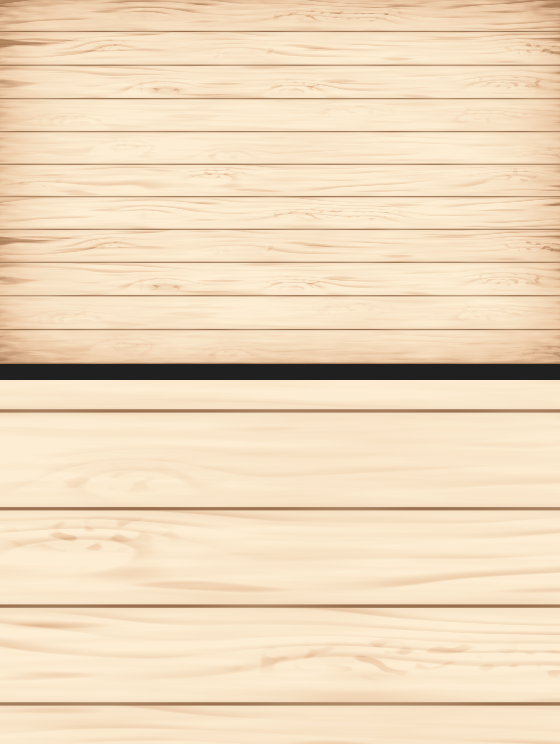
Top: the whole. Bottom: its middle third, enlarged.
Give the GLSL for this texture, as a Shadertoy shader.

```glsl
// Eleven pale horizontal pine boards with thin brown seams and toasted borders.
// Grain lines are contours of a stretched gradient-noise field, bent round knots;
// six kinds of board recur down the wall, each with its own knots and streaks.

const float BOARDS_PER_HEIGHT = 10.99;
const float TOP_OFFSET = 0.949;      // share of the first board that is visible
const float BOARD_KINDS = 6.0;
const float SEAM_HALF_WIDTH = 0.017; // in board heights
const float TAU = 6.28319;

const vec3 CREAM = vec3(0.992, 0.93, 0.825);
const vec3 HONEY = vec3(0.91, 0.76, 0.615);
const vec3 BROWN = vec3(0.68, 0.50, 0.36);
const vec3 SEAM  = vec3(0.60, 0.44, 0.31);

float hash(vec2 p) {
    vec3 q = fract(p.xyx * vec3(0.1031, 0.1030, 0.0973));
    q += dot(q, q.yzx + 33.33);
    return fract((q.x + q.y) * q.z);
}

float cornerSlope(vec2 cell, vec2 offset) {
    float angle = TAU * hash(cell);
    return dot(vec2(cos(angle), sin(angle)), offset);
}

// Gradient noise, roughly -0.7 to 0.7
float noise(vec2 p) {
    vec2 i = floor(p), f = fract(p);
    vec2 u = f * f * f * (f * (f * 6.0 - 15.0) + 10.0);
    vec2 e = vec2(0.0, 1.0);
    float low  = mix(cornerSlope(i, f), cornerSlope(i + e.yx, f - e.yx), u.x);
    float high = mix(cornerSlope(i + e.xy, f - e.xy), cornerSlope(i + e.yy, f - e.yy), u.x);
    return mix(low, high, u.y);
}

float fbm(vec2 p) {
    float sum = 0.0, gain = 0.6;
    for (int i = 0; i < 3; i++) {
        sum += gain * noise(p);
        p = p * 2.03 + 17.3;
        gain *= 0.5;
    }
    return sum;
}

// Soft oval bump of the knots on one board; p is in board heights
float knotBump(vec2 p, float kind, float boardLength) {
    float bump = 0.0;
    for (float k = 0.0; k < 3.0; k++) {
        vec2 id = vec2(kind * 7.0 + 3.0, k * 5.0 + 11.0);
        vec2 centre = vec2((k + hash(id)) / 3.0 * boardLength, 0.3 + 0.4 * hash(id + 31.0));
        vec2 radius = vec2(0.8 + 0.7 * hash(id + 57.0), 0.25);
        vec2 d = (p - centre) / radius;
        bump += exp(-dot(d, d)) * (0.4 + 0.6 * hash(id + 83.0));
    }
    return bump;
}

// Fine contour lines that part into long arches and close round knots;
// each ring darkens slowly and ends in a crisp edge
float grainLines(vec2 p, vec2 seed, float bump) {
    float field = 4.5 * p.y + 2.6 * noise(p * vec2(0.13, 0.9) + seed)
                + 0.5 * noise(p * vec2(0.5, 2.6) + seed) + 2.2 * bump;
    float ring = fract(field);
    float line = smoothstep(0.45, 0.88, ring) * (1.0 - smoothstep(0.88, 1.0, ring));
    float presence = smoothstep(-0.1, 0.35, noise(p * vec2(0.3, 3.0) + seed + 40.0));
    return line * (0.14 + 0.86 * max(presence, 0.6 * smoothstep(0.1, 0.5, bump)));
}

// Dark resin wedge tapering away from the left end
float resinWedge(vec2 p, float len) {
    float halfHeight = 0.1 * (1.0 - p.x / len);
    float ragged = 0.07 * noise(p * vec2(1.2, 10.0));
    return 1.0 - smoothstep(-0.03, 0.04, abs(p.y - 0.36) - halfHeight + ragged);
}

// Toasting that gathers at the borders
float borderToast(vec2 uv, vec2 p) {
    vec2 q = abs(2.0 * uv - 1.0);
    float patchy = 1.0 + 0.6 * fbm(uv * vec2(5.0, 12.0)) + 0.7 * fbm(p * vec2(1.2, 7.0));
    return (0.46 * pow(q.x, 9.0) + 0.46 * pow(q.y, 8.0)) * patchy;
}

void mainImage(out vec4 fragColor, in vec2 fragCoord) {
    vec2 uv = fragCoord / iResolution.xy;
    float aspect = iResolution.x / iResolution.y;

    // Board coordinates, counted from the top with slightly uneven heights
    float t = (1.0 - uv.y) * BOARDS_PER_HEIGHT - TOP_OFFSET;
    t -= 0.03 * sin(0.7 * t);
    float row = floor(t) + 1.0;
    float kind = mod(row, BOARD_KINDS);
    float boardLength = aspect * BOARDS_PER_HEIGHT;
    vec2 p = vec2(uv.x * boardLength, fract(t));
    vec2 seed = vec2(kind * 23.7, kind * 9.1);
    float pixel = BOARDS_PER_HEIGHT / iResolution.y;

    // Two neighbouring kinds are quiet, the others strongly figured
    float figure = mix(0.35, 1.0, smoothstep(0.5, 1.5, abs(kind - 3.5)));
    float bump = knotBump(p, kind, boardLength);

    // Wear: fibres, grain, streaks, knot specks
    float fibre = fbm(p * vec2(0.5, 9.0) + seed);
    float cloud = noise(p * vec2(0.25, 0.8) + vec2(row * 5.3, 71.0));
    float streak = smoothstep(0.3, 0.46, noise(p * vec2(0.4, 6.0) + seed + 90.0));
    float speck = smoothstep(0.08, 0.32, noise(p * vec2(4.5, 10.0) + seed))
                * smoothstep(0.2, 0.7, bump + 0.5 * noise(p * vec2(1.3, 3.0)));
    float shade = 0.045 + 0.2 * fibre + 0.1 * cloud + 0.05 * (hash(vec2(row, 4.0)) - 0.5);
    shade += figure * (0.36 * grainLines(p, seed, bump) + 0.3 * streak + 0.33 * speck);
    if (kind == 1.0) shade += 0.5 * resinWedge(p, 0.12 * boardLength);
    shade += borderToast(uv, p);

    vec3 color = mix(CREAM, HONEY, clamp(shade * 1.7, 0.0, 1.0));
    color = mix(color, BROWN, smoothstep(0.45, 1.15, shade));

    // Seams: a faint shadow and a hairline core of uneven strength
    float seamDist = min(p.y, 1.0 - p.y);
    float core = 1.0 - smoothstep(SEAM_HALF_WIDTH - 0.7 * pixel, SEAM_HALF_WIDTH + 0.7 * pixel, seamDist);
    float wear = 0.9 + 0.4 * noise(vec2(p.x * 0.8, floor(t + 0.5) * 3.7));
    color = mix(color, HONEY * 0.95, 0.35 * exp(-seamDist * 20.0));
    color = mix(color, SEAM, clamp(core * wear, 0.0, 1.0));

    fragColor = vec4(color, 1.0);
}
```
